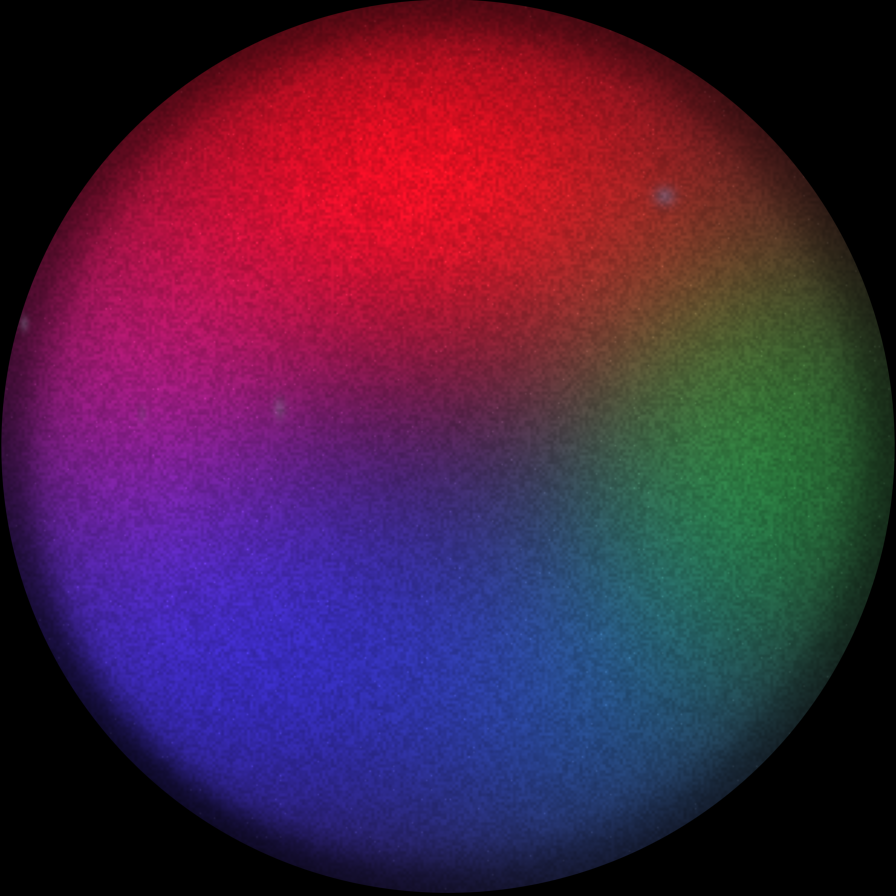
Reproduce this background procedurally as a WebGL 2 fragment shader.

```glsl
#version 300 es
precision highp float;
// A grainy frosted disk lit by soft red, green and blue lamps on black.
uniform vec2 u_resolution;
out vec4 fragColor;

const vec2 DISK_CENTER = vec2(0.5, 0.502);
const float DISK_RADIUS = 0.4985;

const vec3 AMBIENT = vec3(0.12, 0.05, 0.10);
const vec3 RED_LAMP = vec3(0.78, 0.0, 0.02);
const vec3 MAGENTA_LAMP = vec3(0.34, 0.02, 0.20);
const vec3 BLUE_LAMP = vec3(0.08, 0.11, 0.62);
const vec3 CYAN_LAMP = vec3(0.0, 0.14, 0.22);
const vec3 GREEN_LAMP = vec3(0.01, 0.40, 0.08);
const vec3 DUST = vec3(0.42, 0.36, 0.46);

// Elliptical Gaussian falloff
float glow(vec2 p, vec2 center, vec2 size) {
    vec2 d = (p - center) / size;
    return exp(-dot(d, d));
}

// Sine-free hash from a cell to 0..1
float hash(vec2 cell) {
    vec3 q = fract(vec3(cell.xyx) * 0.1031);
    q += dot(q, q.yzx + 33.33);
    return fract((q.x + q.y) * q.z);
}

// Smooth value noise
float noise(vec2 p) {
    vec2 cell = floor(p);
    vec2 f = fract(p);
    f = f * f * (3.0 - 2.0 * f);
    float low = mix(hash(cell), hash(cell + vec2(1.0, 0.0)), f.x);
    float high = mix(hash(cell + vec2(0.0, 1.0)), hash(cell + 1.0), f.x);
    return mix(low, high, f.y);
}

// Overlapping lamps on the frosted surface
vec3 lampLight(vec2 p) {
    vec3 light = AMBIENT;
    light += RED_LAMP * glow(p, vec2(0.47, 0.80), vec2(0.36, 0.23));
    light += MAGENTA_LAMP * glow(p, vec2(0.14, 0.58), vec2(0.20, 0.22));
    light += BLUE_LAMP * glow(p, vec2(0.27, 0.28), vec2(0.38, 0.27));
    light += CYAN_LAMP * glow(p, vec2(0.66, 0.19), vec2(0.22, 0.22));
    light += GREEN_LAMP * glow(p, vec2(0.83, 0.49), vec2(0.22, 0.27));
    return light;
}

// Fine and coarse mottling around 1.0
float grain(vec2 p) {
    float fine = noise(p * 310.0) - 0.5;
    float coarse = noise(p * 120.0 + 40.0) - 0.5;
    return 1.0 + 0.22 * fine + 0.08 * coarse;
}

// Sparse bright points, one candidate per cell
float sparkle(vec2 p, float cells) {
    vec2 cell = floor(p * cells);
    vec2 offset = fract(p * cells) - 0.5;
    return step(0.975, hash(cell + 7.0)) * exp(-18.0 * dot(offset, offset));
}

// Edge falloff, deepest toward the lower left
float rimShade(vec2 fromCenter) {
    float r = length(fromCenter) / DISK_RADIUS;
    float facing = max(dot(fromCenter, vec2(-0.7, -0.7)) / DISK_RADIUS, 0.0);
    float edge = 0.36 * smoothstep(0.86, 1.0, r);
    float crescent = 0.35 * pow(facing, 4.0) * smoothstep(0.90, 0.98, r);
    return 1.0 - edge - crescent;
}

// Faint smudges on the surface
float smudges(vec2 p) {
    float amount = 0.65 * glow(p, vec2(0.742, 0.781), vec2(0.012, 0.011));
    amount += 0.50 * glow(p, vec2(0.312, 0.544), vec2(0.007, 0.012));
    amount += 0.25 * glow(p, vec2(0.159, 0.538), vec2(0.005, 0.010));
    amount += 0.50 * glow(p, vec2(0.027, 0.639), vec2(0.005, 0.009));
    return amount;
}

void main() {
    float side = min(u_resolution.x, u_resolution.y);
    vec2 p = (gl_FragCoord.xy - 0.5 * u_resolution) / side + 0.5;
    vec2 fromCenter = p - DISK_CENTER;

    vec3 color = lampLight(p) * rimShade(fromCenter);
    color = mix(color, DUST, smudges(p));
    color *= grain(p);
    color += 0.12 * sparkle(p, 190.0) * (0.3 + color);

    // Smooth disk edge over black
    float edge = 0.75 / side;
    float mask = 1.0 - smoothstep(-edge, edge, length(fromCenter) - DISK_RADIUS);
    fragColor = vec4(clamp(color, 0.0, 1.0) * mask, 1.0);
}
```
